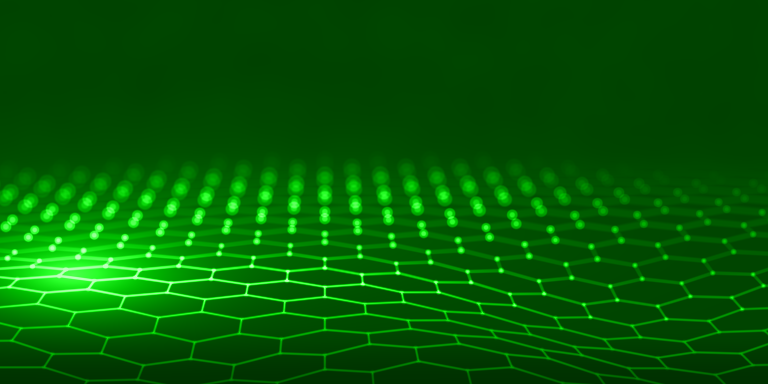
Write a WebGL 1 fragment shader that draws this background.

```glsl
precision highp float;
// Glowing green hexagonal mesh receding over a wavy plane into soft focus.

uniform vec2 u_resolution;

#define HORIZON 1.292           // height of the vanishing line
#define PLANE_DROP 1.24         // drop of the nearest row below the horizon
#define CENTER_X 0.846          // column that runs straight up
#define CELL_WIDTH 0.24         // width of a nearest cell
#define ROW_DEPTH 0.046         // perspective gain per row
#define VALLEY_DEPTH 0.109      // sink of the plane on the right
#define HOT_SPOT vec2(0.19, 0.285)
#define BASE_GREEN 0.265
#define LINE_WIDTH 0.0026
#define DOT_RADIUS 0.0058
#define FAR_ROW 18.0            // row where the mesh has faded out

float gauss(float x) { return exp(-x * x); }

vec2 hashGradient(vec2 cell) {
  float a = 6.2832 * fract(sin(dot(cell, vec2(127.1, 311.7))) * 4375.85);
  return vec2(cos(a), sin(a));
}

float gradientNoise(vec2 p) {
  vec2 i = floor(p), f = fract(p);
  vec2 w = f * f * f * (f * (f * 6.0 - 15.0) + 10.0);
  vec2 e = vec2(1.0, 0.0);
  float a = dot(hashGradient(i), f);
  float b = dot(hashGradient(i + e.xy), f - e.xy);
  float c = dot(hashGradient(i + e.yx), f - e.yx);
  float d = dot(hashGradient(i + 1.0), f - 1.0);
  return mix(mix(a, b, w.x), mix(c, d, w.x), w.y);
}

// How far the plane sinks at a canvas x and a row
float dip(float x, float row) {
  float valley = VALLEY_DEPTH * gauss((x - 1.797 + 0.0286 * row) / 0.482)
               * gauss((row - 3.7) / 4.5);
  float ripple = -0.036 * gauss(row * 0.5) * sin((x - 0.807) / 0.247);
  float leftTilt = 0.024 * (2.0 * smoothstep(3.0, 8.0, row) - 1.0) * gauss(x / 0.45);
  return valley + ripple + leftTilt;
}

// Mesh coordinates (column, row) to canvas
vec2 project(vec2 m) {
  float w = 1.0 + ROW_DEPTH * m.y;
  float x = CENTER_X + m.x * CELL_WIDTH / w;
  return vec2(x, HORIZON - PLANE_DROP / w - dip(x, m.y));
}

// Canvas to mesh coordinates, by fixed-point iteration on the row
vec2 unproject(vec2 p) {
  float row = 4.0;
  for (int i = 0; i < 12; i++) {
    row = (PLANE_DROP / (HORIZON - p.y - dip(p.x, row)) - 1.0) / ROW_DEPTH;
  }
  return vec2((p.x - CENTER_X) * (1.0 + ROW_DEPTH * row) / CELL_WIDTH, row);
}

float segmentDistance(vec2 p, vec2 a, vec2 b) {
  vec2 ab = b - a;
  return length(p - a - ab * clamp(dot(p - a, ab) / dot(ab, ab), 0.0, 1.0));
}

float disc(float d, float radius, float soft) {
  return 1.0 - smoothstep(radius - soft, radius + soft, d);
}

// Bokeh dot: translucent body with a brighter core
float bokeh(vec2 p, vec2 node, float row, float pixel) {
  float right = smoothstep(1.2, 1.9, node.x);
  float radius = DOT_RADIUS + 0.017 * smoothstep(5.0, 15.0, row) * (1.0 - 0.6 * right);
  float d = length(p - node);
  float shape = 0.6 * disc(d, radius, max(pixel, radius * 0.18))
              + 0.4 * disc(d, radius * 0.5, max(pixel, radius * 0.2));
  float light = 0.15 + 0.6 * smoothstep(3.0, 6.0, row);
  float fade = 1.0 - smoothstep(7.0, FAR_ROW - 1.0, row + 2.0 * right);
  return shape * light * fade * (1.0 - 0.3 * right);
}

// Light of the mesh: x = edges, y = dots
vec2 meshLight(vec2 p, vec2 m, float pixel) {
  float edge = 10.0, dots = 0.0;
  for (int j = -2; j <= 2; j++) {
    float row = floor(m.y + 0.5) + float(j);
    float shift = 0.5 * mod(row, 2.0);
    for (int i = -1; i <= 1; i++) {
      float col = floor(m.x - shift + 0.5) + float(i) + shift;
      vec2 top = project(vec2(col, row + 0.3333));
      vec2 bottom = project(vec2(col, row - 0.3333));
      vec2 left = project(vec2(col - 0.5, row + 0.6667));
      vec2 right = project(vec2(col + 0.5, row + 0.6667));
      edge = min(edge, segmentDistance(p, top, bottom));
      edge = min(edge, min(segmentDistance(p, top, left), segmentDistance(p, top, right)));
      dots += bokeh(p, top, row, pixel) + bokeh(p, bottom, row, pixel);
    }
  }
  float blur = smoothstep(4.0, 13.0, m.y);
  float width = LINE_WIDTH + 0.009 * blur;
  float line = disc(edge, width, max(pixel, 0.0012 + 0.005 * blur));
  line *= mix(1.0, 0.28, smoothstep(4.2, 7.5, m.y)) * (1.0 - smoothstep(7.0, FAR_ROW, m.y));
  float ridge = gauss((p.x - 0.65) / 0.7) * gauss((p.y - 0.265) / 0.1);
  return vec2(line * (0.33 + 0.55 * ridge), dots);
}

void main() {
  vec2 p = gl_FragCoord.xy / u_resolution.y;
  float pixel = 1.0 / u_resolution.y;

  // Background: dim haze, broad band and hot spot
  vec2 fromHot = p - HOT_SPOT;
  float spot = 0.42 * exp(-length(fromHot / vec2(0.18, 0.07)))
             + 0.38 * gauss(length(fromHot / vec2(0.3, 0.11)));
  float band = 0.12 * gauss((p.x - 0.5) / 0.85) * gauss((p.y - 0.4) / 0.2);
  float haze = gradientNoise(p * vec2(3.0, 5.0)) + 0.5 * gradientNoise(p * 9.0);
  float light = BASE_GREEN + band + spot + 0.018 * haze * smoothstep(0.4, 0.7, p.y);
  light *= mix(0.72, 1.0, smoothstep(0.0, 0.16, p.y));

  // Mesh over the background
  vec2 m = unproject(p);
  if (m.y < FAR_ROW + 1.0) {
    vec2 mesh = meshLight(p, m, pixel);
    light += (mesh.x + mesh.y) * mix(0.65, 1.0, smoothstep(0.0, 0.08, p.y));
  }

  // Green that whitens where it is overbright
  float whiten = 0.75 * smoothstep(0.7, 1.7, light);
  gl_FragColor = vec4(whiten, min(light, 1.0), whiten, 1.0);
}
```
